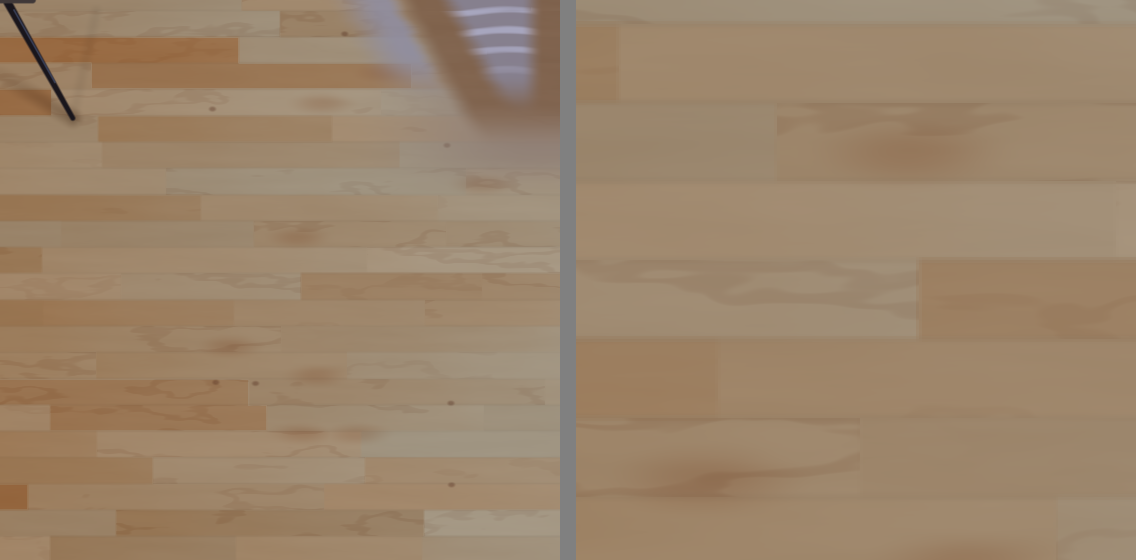
Left, the full canvas; right, a detail of the centre.
Reproduce this texture procedurally as a WebGL 2 fragment shader.

```glsl
#version 300 es
precision highp float;

uniform vec2 u_resolution;
out vec4 fragColor;

float hash(vec2 p) {
    return fract(sin(dot(p, vec2(127.1, 311.7))) * 43758.55);
}

// Layered, rotated sines: smooth noise in about -1..1
float waves(vec2 p) {
    float sum = 0.0, amp = 0.55;
    for (int i = 0; i < 5; i++) {
        sum += amp * sin(p.x + 1.7 * sin(p.y * 0.8)) * cos(p.y + sin(p.x * 0.6));
        p = mat2(0.8, 0.6, -0.6, 0.8) * p * 1.8 + 3.1;
        amp *= 0.58;
    }
    return sum;
}

// Cellular distance to the nearest scattered point, keeping only a share of them
float sparseCells(vec2 p, float share) {
    float nearest = 1.0;
    for (int j = -1; j <= 1; j++)
    for (int i = -1; i <= 1; i++) {
        vec2 cell = floor(p) + vec2(i, j);
        vec2 center = cell + vec2(hash(cell), hash(cell + 17.3));
        if (hash(cell + 41.9) < share) nearest = min(nearest, length(p - center));
    }
    return nearest;
}

// Row and board number under a point
vec2 plankId(vec2 p) {
    float row = floor(p.y * 21.3 + 0.1);
    float boardLength = 0.32 + 0.3 * hash(vec2(row, 3.0));
    return vec2(row, floor(p.x / boardLength + 9.0 * hash(vec2(row, 8.0))));
}

// Tone, redness and brightness of a board
vec3 plankTone(vec2 p) {
    vec2 id = plankId(p);
    return vec3(hash(id), hash(id + 23.0), hash(id + 57.0)) - 0.5;
}

// x: distance to a segment, y: position along it
vec2 segment(vec2 p, vec2 a, vec2 b) {
    vec2 pa = p - a, ba = b - a;
    float t = clamp(dot(pa, ba) / dot(ba, ba), 0.0, 1.0);
    return vec2(length(pa - ba * t), t);
}

void main() {
    vec2 uv = gl_FragCoord.xy / u_resolution;
    float px = 1.0 / u_resolution.y;

    // Boards, softened over a small window
    vec3 tone = vec3(0.0);
    for (int j = -1; j <= 1; j++)
    for (int i = -1; i <= 1; i++)
        tone += plankTone(uv + vec2(i, j) * 0.0017) / 9.0;

    // Warm on the left, pale on the right
    float pale = 0.14 + 0.66 * uv.x + 0.14 * uv.y + 0.55 * tone.x + 0.05 * waves(uv * 9.0);
    vec3 color = mix(vec3(0.605, 0.465, 0.325), vec3(0.62, 0.52, 0.41), smoothstep(0.0, 0.5, pale));
    color = mix(color, vec3(0.64, 0.585, 0.505), smoothstep(0.45, 1.0, pale));
    color += tone.z * 0.03 + tone.y * vec3(0.018, -0.008, -0.022);

    // Rare darker, more orange boards
    color *= mix(vec3(1.0), vec3(0.96, 0.88, 0.79), smoothstep(0.36, 0.44, tone.y));

    // Grain streaks and curved figure, different on each board
    vec2 id = plankId(uv);
    vec2 grainUv = uv * vec2(9.0, 75.0) + 40.0 * hash(id + 5.0);
    float grain = waves(grainUv);
    float figure = smoothstep(0.75, 1.0, sin(5.0 * waves(grainUv * vec2(0.9, 0.45))));
    color += grain * vec3(0.008, 0.009, 0.010);
    color -= figure * smoothstep(0.3, 0.9, hash(id + 71.0)) * vec3(0.025, 0.035, 0.035);

    // Faint seams between rows
    float seam = abs(fract(uv.y * 21.3 + 0.6) - 0.5) / 21.3;
    color *= 1.0 - 0.035 * (1.0 - smoothstep(0.0, 0.004, seam)) * (0.5 + 0.5 * hash(id + 2.0));

    // Small knots and wider reddish stains
    float knot = sparseCells(uv * vec2(7.0, 10.0), 0.12);
    color *= 1.0 - vec3(0.18, 0.25, 0.27) * (1.0 - smoothstep(0.015, 0.065, knot));
    float stain = sparseCells(uv * vec2(5.0, 14.0) + 0.02 * grain, 0.14);
    color *= 1.0 - vec3(0.05, 0.11, 0.15) * (1.0 - smoothstep(0.02, 0.35, stain));

    // Grey sheen around the reflection, then its brown shadow
    float slant = uv.x - 0.735 - (1.0 - uv.y) * 0.56 + 0.006 * grain;
    float sheen = smoothstep(0.6, 0.95, uv.x) * smoothstep(0.64, 0.74, uv.y);
    color = mix(color, vec3(0.55, 0.48, 0.45), 0.75 * sheen);
    float shadow = smoothstep(-0.04, 0.01, slant) * smoothstep(0.73, 0.82, uv.y);
    color = mix(color, vec3(0.49, 0.37, 0.28) + 0.012 * grain, 0.85 * shadow);

    // Blue window light on both sides of the slanted shadow
    float leftPane = smoothstep(-0.16, -0.06, slant) * (1.0 - smoothstep(-0.05, -0.015, slant))
                   * smoothstep(0.81, 0.91, uv.y);
    float rightPane = smoothstep(0.04, 0.09, slant) * (1.0 - smoothstep(0.93, 0.97, uv.x))
                    * smoothstep(0.79, 0.87, uv.y);
    color = mix(color, vec3(0.56, 0.56, 0.65), 0.8 * leftPane);
    color = mix(color, vec3(0.53, 0.52, 0.60), 0.85 * rightPane);
    float bands = sin(uv.y * 175.0 + 0.9 * sin(uv.x * 26.0)) + 0.3 * grain;
    color += rightPane * smoothstep(0.1, 1.0, bands) * smoothstep(0.84, 0.93, uv.y) * vec3(0.13, 0.15, 0.19);

    // Soft shadows thrown by the thin leg
    vec2 foot = vec2(0.130, 0.789);
    vec2 legShadow = segment(uv, foot, vec2(0.0, 0.865));
    color *= 1.0 - vec3(0.20, 0.24, 0.28) * (1.0 - smoothstep(0.0, 0.024, legShadow.x)) * (1.0 - 0.7 * legShadow.y);
    float faint = segment(uv, foot, vec2(0.172, 0.98)).x;
    color *= 1.0 - 0.045 * (1.0 - smoothstep(0.0, 0.016, faint));

    // Tapered dark leg with a blue glint, and the edge it hangs from
    vec2 leg = segment(uv, vec2(0.014, 0.995), foot);
    float legEdge = leg.x - mix(0.0065, 0.0035, leg.y);
    color = mix(color, vec3(0.10, 0.085, 0.11), 1.0 - smoothstep(-0.0015, 0.0015 + px, legEdge));
    float glint = segment(uv, vec2(0.025, 0.982), vec2(0.098, 0.853)).x;
    color = mix(color, vec3(0.27, 0.31, 0.43), 0.7 - 0.7 * smoothstep(0.0, 0.003, glint));
    float rim = segment(uv, vec2(0.0, 1.0), vec2(0.058, 1.0)).x;
    color = mix(color, vec3(0.25, 0.22, 0.22), 1.0 - smoothstep(0.004, 0.008, rim));
    fragColor = vec4(clamp(color, 0.0, 1.0), 1.0);
}
```
